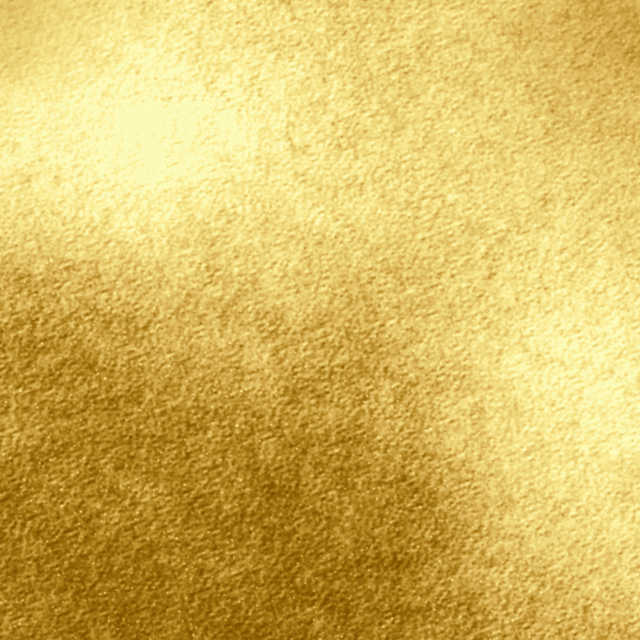
This texture is drawn by a Shadertoy shader. Its source:

```glsl
// Brushed gold foil: broad soft glows set a tone, fine embossed grain,
// mottling, glints and pits disturb it, and a gold ramp turns it into colour.
#define GRAIN_SCALE 175.0
#define RELIEF_STRENGTH 1.5
#define FINE_STRENGTH 1.35
#define MOTTLE_STRENGTH 0.8
#define CLOUD_STRENGTH 0.55
#define GLINT_SCALE 120.0
#define GLINT_SHARE 0.16
#define GLINT_STRENGTH 1.5
#define PIT_SCALE 85.0
#define PIT_STRENGTH 1.3
#define GRAIN_TILT 0.35

// Integer hash, three values in 0..1 per cell
vec3 hash3(vec2 cell) {
    uvec3 v = uvec3(ivec3(ivec2(cell), 7)) * 1664525u + 1013904223u;
    v.x += v.y * v.z; v.y += v.z * v.x; v.z += v.x * v.y;
    v ^= v >> 16u;
    v.x += v.y * v.z; v.y += v.z * v.x; v.z += v.x * v.y;
    return vec3(v >> 8u) / 16777216.0;
}

// Smooth value noise in 0..1
float noise(vec2 p) {
    vec2 cell = floor(p), f = fract(p);
    f = f * f * (3.0 - 2.0 * f);
    float low = mix(hash3(cell).x, hash3(cell + vec2(1, 0)).x, f.x);
    float high = mix(hash3(cell + vec2(0, 1)).x, hash3(cell + vec2(1, 1)).x, f.x);
    return mix(low, high, f.y);
}

// Layered noise centred on zero
float fbm(vec2 p) {
    float sum = 0.0, amplitude = 0.5;
    for (int i = 0; i < 4; i++) {
        sum += amplitude * (noise(p) - 0.5);
        p = mat2(1.6, 1.2, -1.2, 1.6) * p + 17.3;
        amplitude *= 0.6;
    }
    return 2.0 * sum;
}

// Soft elliptical pool of light
float glow(vec2 p, vec2 centre, vec2 radius) {
    vec2 d = (p - centre) / radius;
    return exp(-dot(d, d));
}

// Large reflections, in steps of the gold ramp
float reflections(vec2 p) {
    float tone = 0.05 + 2.85 * smoothstep(0.05, 0.75, p.y);
    tone += 2.3 * glow(p, vec2(0.22, 0.80), vec2(0.30, 0.18));
    tone += 3.1 * glow(p, vec2(0.92, 0.37), vec2(0.20, 0.22));
    tone += 2.2 * glow(p, vec2(1.00, 0.08), vec2(0.28, 0.20));
    tone -= 0.9 * glow(p, vec2(0.04, 0.50), vec2(0.20, 0.14));
    tone -= 0.4 * glow(p, vec2(0.48, 0.33), vec2(0.16, 0.10));
    tone -= 1.5 * glow(p, vec2(1.00, 0.95), vec2(0.18, 0.18));
    tone -= 1.1 * glow(p, vec2(0.00, 1.00), vec2(0.14, 0.13));
    return tone;
}

// Small height field lit from above
float relief(vec2 p) {
    vec2 q = p * vec2(0.8, 1.15);
    vec2 lightStep = vec2(-0.18, 0.38);
    return noise(q - lightStep) - noise(q + lightStep);
}

// Scattered round bright specks
float glints(vec2 p) {
    vec3 h = hash3(floor(p));
    vec2 centre = 0.35 + 0.3 * h.xy;
    float speck = 1.0 - smoothstep(0.08, 0.36, length(fract(p) - centre));
    return speck * smoothstep(1.0 - GLINT_SHARE, 1.0, h.z);
}

// From deep bronze to pale gold, one colour per step of tone
vec3 goldRamp(float tone) {
    vec3 gold[7] = vec3[7](
        vec3(0.50, 0.32, 0.00), vec3(0.60, 0.42, 0.04), vec3(0.73, 0.56, 0.17),
        vec3(0.86, 0.71, 0.35), vec3(0.93, 0.83, 0.47), vec3(0.98, 0.92, 0.58),
        vec3(0.99, 0.98, 0.72));
    vec3 colour = gold[0];
    for (int i = 1; i < 7; i++)
        colour = mix(colour, gold[i], clamp(tone + 2.0 - float(i), 0.0, 1.0));
    return colour;
}

void mainImage(out vec4 fragColor, in vec2 fragCoord) {
    vec2 uv = fragCoord / iResolution.xy;
    vec2 p = fragCoord / iResolution.y;
    float c = cos(GRAIN_TILT), s = sin(GRAIN_TILT);
    vec2 tilted = mat2(c, -s, s, c) * p + 3.0;

    // Broad light with slightly uneven borders
    float tone = reflections(uv) + CLOUD_STRENGTH * fbm(p * 9.0 + 5.0);
    float bright = smoothstep(1.5, 4.0, tone);

    // Grain fades where the sheet leaves focus in the upper corners
    float focus = 1.0 - 0.6 * glow(uv, vec2(0.0, 1.0), vec2(0.22))
                      - 0.5 * glow(uv, vec2(1.0, 1.0), vec2(0.25));
    float grain = RELIEF_STRENGTH * relief(tilted * GRAIN_SCALE);
    grain += FINE_STRENGTH * (noise(tilted * GRAIN_SCALE * 1.45 + 40.0) - 0.5);
    grain += MOTTLE_STRENGTH * fbm(p * 48.0 + 11.0);

    // Glints on the dark metal, pits in the bright metal
    grain += GLINT_STRENGTH * glints(tilted * GLINT_SCALE) * (1.0 - 0.6 * bright);
    float pits = smoothstep(0.76, 0.98, noise(tilted * PIT_SCALE + 90.0));
    grain -= PIT_STRENGTH * pits * bright * smoothstep(0.4, 0.7, noise(p * 14.0));

    fragColor = vec4(goldRamp(tone + focus * grain), 1.0);
}
```
